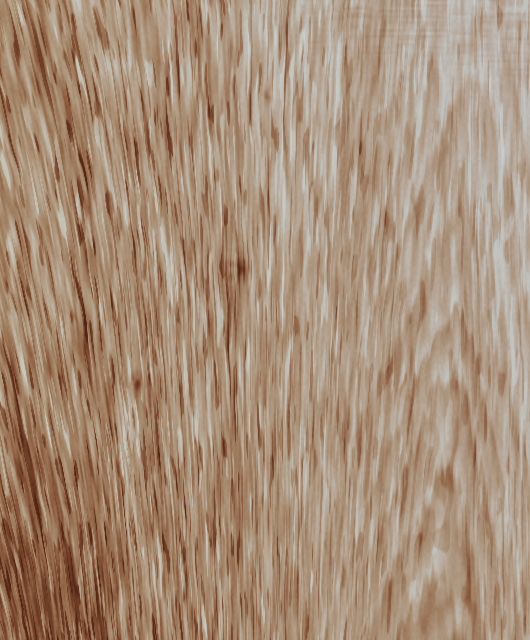
Reproduce this texture procedurally as a WebGL 2 fragment shader.

```glsl
#version 300 es
precision highp float;
// Oak board: leaning fibres on the left, arched growth rings on the right, three small knots.
uniform vec2 u_resolution;
out vec4 fragColor;

float hash(vec2 p) {
  vec3 q = fract(p.xyx * 0.1031);
  q += dot(q, q.yzx + 33.33);
  return fract((q.x + q.y) * q.z);
}

// Smooth value noise, -1 to 1
float noise(vec2 p) {
  vec2 i = floor(p), f = fract(p);
  f = f * f * (3.0 - 2.0 * f);
  float low = mix(hash(i), hash(i + vec2(1, 0)), f.x);
  float high = mix(hash(i + vec2(0, 1)), hash(i + vec2(1, 1)), f.x);
  return 2.0 * mix(low, high, f.y) - 1.0;
}

// One fibre column, shifted lengthwise so that the ends are staggered
float strand(float column, float y) {
  y += 37.0 * hash(vec2(column, 7.0));
  float i = floor(y), f = fract(y);
  return mix(hash(vec2(column, i)), hash(vec2(column, i + 1.0)), f * f * (3.0 - 2.0 * f));
}

// Blended fibre columns, -1 to 1
float fibres(vec2 p) {
  float i = floor(p.x), f = fract(p.x);
  return 2.0 * mix(strand(i, p.y), strand(i + 1.0, p.y), f * f * (3.0 - 2.0 * f)) - 1.0;
}

// Wood colour from dark (-3) to pale (2.5)
vec3 woodColour(float tone) {
  vec3 c = mix(vec3(0.32, 0.15, 0.08), vec3(0.44, 0.25, 0.16), smoothstep(-3.2, -2.05, tone));
  c = mix(c, vec3(0.56, 0.38, 0.27), clamp((tone + 2.05) / 0.74, 0.0, 1.0));
  c = mix(c, vec3(0.61, 0.47, 0.36), clamp((tone + 1.31) / 0.60, 0.0, 1.0));
  c = mix(c, vec3(0.66, 0.56, 0.46), clamp((tone + 0.71) / 0.67, 0.0, 1.0));
  c = mix(c, vec3(0.71, 0.64, 0.57), clamp((tone + 0.04) / 0.73, 0.0, 1.0));
  c = mix(c, vec3(0.75, 0.74, 0.71), clamp((tone - 0.69) / 0.82, 0.0, 1.0));
  return mix(c, vec3(0.80, 0.81, 0.79), clamp((tone - 1.51) / 1.2, 0.0, 1.0));
}

void main() {
  vec2 p = gl_FragCoord.xy / u_resolution.y;
  float across = gl_FragCoord.x / u_resolution.x;
  float down = 1.0 - p.y;

  // Grain coordinate: constant along each leaning fibre
  float lean = mix(0.25, -0.07, smoothstep(-0.05, 0.62, p.x));
  lean *= 1.0 - smoothstep(0.62, 0.75, p.x);
  float u = p.x - lean * down + 0.003 * noise(p * vec2(9.0, 5.0)) + 0.0012 * noise(p * vec2(40.0, 26.0));

  // Knots darken the wood and push the fibres aside
  vec3 knots[3] = vec3[](vec3(0.371, 0.581, 0.016), vec3(0.212, 0.401, 0.013), vec3(0.419, 0.85, 0.008));
  float knotShade = 0.0;
  for (int i = 0; i < 3; i++) {
    vec2 d = p - knots[i].xy;
    float r = length(d * vec2(1.0, 0.8)) / knots[i].z;
    u -= 0.3 * d.x * exp(-0.4 * r * r);
    knotShade += exp(-r * r) * (0.9 + 0.9 * noise(p * vec2(130.0, 90.0)));
  }

  // Broad light: dark lower left, pale upper right
  float tone = -0.36 + 1.05 * across + 0.5 * (p.y - 0.5);
  tone -= 0.8 * (1.0 - smoothstep(0.0, 0.42, length(p * vec2(1.5, 1.0))));
  tone -= 0.2 * (1.0 - smoothstep(0.0, 0.2, p.x));
  tone -= 1.3 * knotShade;

  // Fibres from wide bands to fine threads
  float grain = 0.35 * noise(vec2(u * 15.0, p.y * 1.2));
  grain += 0.4 * fibres(vec2(u * 60.0, p.y * 4.0));
  grain += 0.75 * fibres(vec2(u * 140.0 + 50.0, p.y * 13.0));
  grain += 0.75 * fibres(vec2(u * 240.0 + 90.0, p.y * 24.0));

  // Short dark pores, long thin cracks and pale slivers, all crisp
  grain -= 1.2 * smoothstep(0.4, 0.68, fibres(vec2(u * 190.0 + 400.0, p.y * 21.0)));
  grain -= 0.9 * smoothstep(0.5, 0.75, fibres(vec2(u * 230.0 + 900.0, p.y * 9.0)));
  grain += 1.1 * smoothstep(0.4, 0.7, fibres(vec2(u * 200.0 + 700.0, p.y * 17.0)));
  tone += grain * mix(1.15, 0.65, smoothstep(0.25, 0.68, p.x));

  // Arched rings: dark upper edge, fading to pale, frayed by the fibres
  float side = p.x - 0.675 - 0.08 * p.y;
  float steep = side < 0.0 ? 2.4 : 3.3;
  float arch = down - steep * (sqrt(side * side + 0.0004) - 0.02) - 5.0 * side * side;
  arch += 0.024 * fibres(vec2(p.x * 210.0, p.y * 9.0)) + 0.02 * noise(p * vec2(14.0, 5.0));
  float bump = (arch - 0.43) / 0.13;
  float ring = fract(arch / 0.155 - 0.9 - 0.45 * exp(-bump * bump));
  ring -= smoothstep(0.75, 1.0, ring);
  tone += 1.55 * (ring - 0.4) * exp(-pow(abs(side) / 0.15, 2.0)) * smoothstep(0.02, 0.2, down);

  // Faint cross weave at the upper right and fine surface grit
  tone += 0.3 * noise(p * vec2(25.0, 230.0)) * smoothstep(0.8, 1.0, p.y) * smoothstep(0.35, 0.65, p.x);
  tone += 0.14 * noise(p * vec2(330.0, 210.0));

  // Warm on the left, cooler towards the upper right
  vec3 tint = mix(vec3(1.005, 0.995, 0.965), vec3(0.995, 1.005, 1.035), across * (0.55 + 0.45 * p.y));
  fragColor = vec4(woodColour(tone) * tint, 1.0);
}
```
